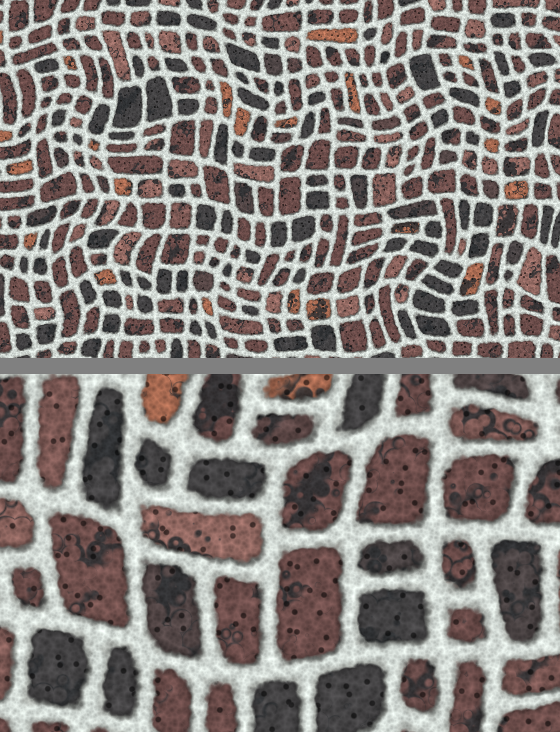
Top: the whole. Bottom: its middle third, enlarged.
A Shadertoy shader for this texture:

```glsl
// Crazy-paved wall of sooty red bricks set in pale, gritty mortar.
// A warped plane is cut again and again by skewed lines into patches, strips
// and bricks; cellular noise adds chips, soot, pits and grain.

const float ROUNDING = 150.0;    // higher gives sharper brick corners
const float JOINT = 0.0083;      // half the mortar width
const float PATCH = 0.165;       // largest side of a patch of strips
const float COURSE = 0.058;      // brick height with its joint

const vec3 SOOT = vec3(0.17, 0.18, 0.19);
const vec3 CHARCOAL = vec3(0.27, 0.265, 0.27);
const vec3 RED = vec3(0.43, 0.305, 0.295);
const vec3 ROSE = vec3(0.60, 0.43, 0.40);
const vec3 ORANGE = vec3(0.68, 0.43, 0.33);
const vec3 MORTAR_DARK = vec3(0.57, 0.58, 0.56);
const vec3 MORTAR_LIGHT = vec3(0.84, 0.87, 0.85);

struct Brick { vec2 lo; vec2 hi; float seed; float edge; };

float hash(vec2 p) {
    vec3 q = fract(p.xyx * 0.1031);
    q += dot(q, q.yzx + 33.33);
    return fract((q.x + q.y) * q.z);
}

// Distance to the nearest scattered point.
float cellular(vec2 p) {
    vec2 cell = floor(p), f = fract(p);
    float nearest = 2.0;
    for (int y = -1; y <= 1; y++)
    for (int x = -1; x <= 1; x++) {
        vec2 o = vec2(x, y), id = cell + o + 71.0;
        vec2 point = o + vec2(hash(id), hash(id + 37.7));
        nearest = min(nearest, length(point - f));
    }
    return nearest;
}

float grit(vec2 p) {
    return 0.6 * cellular(p) + 0.4 * cellular(p * 2.3 + 5.0);
}

// Slow waves plus one twist per large cell turn the courses.
vec2 warp(vec2 p, float cellSize) {
    vec2 id = floor(p / cellSize) + 9.0;
    vec2 center = (floor(p / cellSize) + 0.5) * cellSize;
    float reach = 1.0 - smoothstep(0.0, 0.5 * cellSize, length(p - center));
    float a = (hash(id) - 0.5) * 1.9 * reach;
    p = center + mat2(cos(a), sin(a), -sin(a), cos(a)) * (p - center);
    p += 0.024 * sin(p.yx * 6.5 + vec2(1.0, 2.6));
    return p + 0.008 * sin(p.yx * 19.0 + vec2(4.0, 0.7));
}

// Keeps the side of a skewed line that holds p.
void cut(inout Brick b, vec2 p, bool splitX, float ratio, float skew) {
    vec2 axis = splitX ? vec2(1, 0) : vec2(0, 1);
    float at = dot(axis, mix(b.lo, b.hi, ratio));
    float along = dot(axis.yx, (p - b.lo) / (b.hi - b.lo)) - 0.5;
    float d = dot(axis, p) - at - skew * along;
    if (d > 0.0) b.lo = mix(b.lo, vec2(at), axis);
    else b.hi = mix(b.hi, vec2(at), axis);
    b.edge += exp(-ROUNDING * abs(d));
    b.seed = hash(vec2(b.seed * 517.0, d > 0.0 ? 3.0 : 11.0));
}

Brick layBricks(vec2 p) {
    p = warp(p, 0.47);
    Brick b = Brick(vec2(-0.25), vec2(1.85, 1.25), 0.37, 0.0001);
    // Patches
    for (int i = 0; i < 11; i++) {
        vec2 size = b.hi - b.lo;
        if (max(size.x, size.y) < PATCH) break;
        float r = hash(vec2(b.seed * 91.0, 2.0));
        cut(b, p, size.x > size.y, mix(0.38, 0.62, r), 0.045 * (b.seed - 0.5));
    }
    // Strips
    bool upright = hash(vec2(b.seed * 63.0, 5.0)) < 0.45;
    for (int i = 0; i < 2; i++) {
        vec2 size = b.hi - b.lo;
        float n = floor((upright ? size.x : size.y) / COURSE + 0.5);
        if (n < 2.0) break;
        cut(b, p, upright, floor((n + 1.0) * 0.5) / n, 0.03 * (b.seed - 0.5));
    }
    // Half bricks
    vec2 size = b.hi - b.lo;
    float r = hash(vec2(b.seed * 77.0, 8.0));
    if ((upright ? size.y : size.x) > 0.095 && r < 0.6)
        cut(b, p, !upright, mix(0.38, 0.62, r / 0.6), 0.03 * (b.seed - 0.5));
    b.edge = -log(b.edge) / ROUNDING;
    return b;
}

vec3 brickColor(vec2 p, float seed) {
    float tone = hash(vec2(seed * 313.0, 4.0));
    vec3 color = mix(CHARCOAL, RED, smoothstep(0.22, 0.34, tone));
    color = mix(color, ROSE, smoothstep(0.68, 0.92, tone));
    color = mix(color, ORANGE, step(0.96, tone));
    float blotch = cellular(p * 23.0 + 0.9 * cellular(p * 65.0));
    float soot = smoothstep(0.5, 0.72, blotch + 0.22 * (seed - 0.5));
    color *= 0.72 + 0.62 * grit(p * 95.0);
    color = mix(color, SOOT * (0.7 + 0.7 * grit(p * 130.0)), 0.85 * soot);
    float pit = 1.0 - smoothstep(0.08, 0.17, cellular(p * 48.0 + 17.0));
    return color * (1.0 - 0.55 * pit);
}

void mainImage(out vec4 fragColor, in vec2 fragCoord) {
    vec2 p = fragCoord / iResolution.y;
    float blur = max(0.0018, 0.8 / iResolution.y);
    float chips = 0.007 * (grit(p * 55.0) - 0.45);
    Brick b = layBricks(p);
    float inside = b.edge - JOINT - chips;
    // Mortar, darker beside bricks and in their cast shadow
    float grain = grit(p * 120.0 + 40.0);
    float crest = 1.0 - smoothstep(-0.007, 0.0, inside);
    vec3 mortar = mix(MORTAR_DARK, MORTAR_LIGHT, 0.25 + 0.75 * crest);
    mortar *= 0.82 + 0.42 * grain;
    float caster = layBricks(p + vec2(-0.003, 0.004)).edge - JOINT - chips;
    mortar *= 1.0 - 0.38 * smoothstep(-0.002, 0.003, caster);
    // Brick faces, with worn dark rims
    vec3 face = brickColor(p, b.seed);
    face *= mix(0.78, 1.0, smoothstep(0.0, 0.006, inside));
    fragColor = vec4(mix(mortar, face, smoothstep(-blur, blur, inside)), 1.0);
}
```
